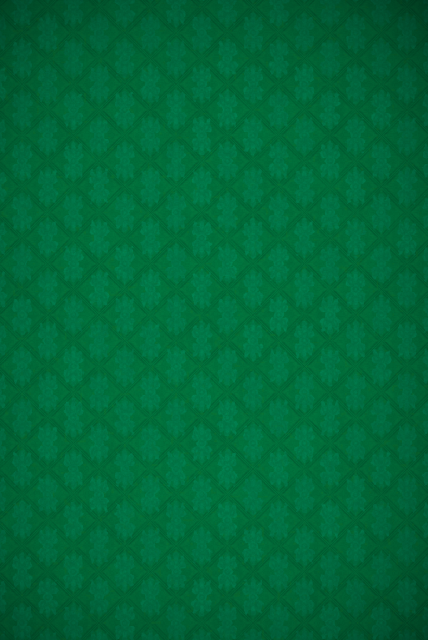
Give the GLSL for this pattern, as a WebGL 2 fragment shader.

```glsl
#version 300 es
precision highp float;
// Green damask wallpaper: two-lobed leafy motifs on a diamond lattice.
// Rotated unit cells hold the motifs; petals are ellipse distances, and
// noise, flecks and a vignette give the printed cloth its wear.

uniform vec2 u_resolution;
out vec4 fragColor;

float hash(vec2 p) {
  return fract(sin(dot(p, vec2(127.1, 311.7))) * 43758.545);
}

float noise(vec2 p) {
  vec2 i = floor(p), f = fract(p);
  f = f * f * (3.0 - 2.0 * f);
  return mix(mix(hash(i), hash(i + vec2(1, 0)), f.x),
             mix(hash(i + vec2(0, 1)), hash(i + vec2(1, 1)), f.x), f.y);
}

// Approximate distance to an ellipse tilted by an angle
float petal(vec2 p, vec2 center, vec2 radii, float angle) {
  float c = cos(angle), s = sin(angle);
  p = mat2(c, -s, s, c) * (p - center);
  return (length(p / radii) - 1.0) * min(radii.x, radii.y);
}

// Upper and lower lobes, each a heart of leaves with a pointed crown
float motifShape(vec2 p) {
  p = abs(p);
  float d = petal(p, vec2(0.07, 0.15), vec2(0.105, 0.10), 0.0);
  d = min(d, petal(p, vec2(0.115, 0.215), vec2(0.04, 0.105), -0.25));
  d = min(d, petal(p, vec2(0.0, 0.27), vec2(0.055, 0.10), 0.0));
  d = min(d, petal(p, vec2(0.14, 0.11), vec2(0.045, 0.06), -0.7));
  return min(d, petal(p, vec2(0.0), vec2(0.10, 0.12), 0.0));
}

// Veins between the leaves and a small ring at the waist
float motifVeins(vec2 p) {
  p = abs(p);
  float d = abs(petal(p, vec2(0.0, 0.23), vec2(0.06, 0.10), 0.0));
  d = min(d, abs(petal(p, vec2(0.095, 0.15), vec2(0.035, 0.07), -0.4)));
  return min(d, abs(length(p) - 0.045));
}

void main() {
  vec2 uv = gl_FragCoord.xy / u_resolution;
  vec2 p = gl_FragCoord.xy / u_resolution.x;
  vec2 q = p * 8.34 - vec2(0.431, 0.332);
  float aa = 8.34 / u_resolution.x;

  // Diamond cells: lattice edges lie at half units of the diagonals
  vec2 diagonal = vec2(q.x + q.y, q.x - q.y);
  vec2 cell = floor(diagonal + 0.5);
  vec2 f = diagonal - cell;
  vec2 local = 0.5 * vec2(f.x + f.y, f.x - f.y);
  float cellRandom = hash(cell + 7.3);

  // Ground with soft blotches
  vec3 color = vec3(0.0, 0.432, 0.229);
  color *= 0.97 + 0.06 * noise(q * 2.3);

  // Double lattice lines, broken by wear
  vec2 edge = 0.5 - abs(f);
  float edgeDist = min(edge.x, edge.y);
  float lineDist = min(abs(edgeDist - 0.055), edgeDist + 0.012);
  float wear = 0.45 + 0.55 * noise(q * 6.0 + 31.0);
  float lattice = 1.0 - smoothstep(0.012 - aa * 0.3, 0.016 + aa, lineDist);
  color = mix(color, vec3(0.003, 0.365, 0.193), 0.75 * lattice * wear);

  // Small sprigs in the side corners and at the tips of each diamond
  vec2 m = abs(local);
  float sprig = petal(m, vec2(0.31, 0.06), vec2(0.022, 0.065), 0.7);
  sprig = min(sprig, petal(m, vec2(0.40, 0.0), vec2(0.05, 0.02), 0.0));
  sprig = min(sprig, petal(m, vec2(0.0, 0.43), vec2(0.022, 0.04), 0.0));
  float sprigMask = 1.0 - smoothstep(-aa * 0.5, aa, sprig);
  color = mix(color, vec3(0.02, 0.455, 0.235), 0.55 * sprigMask * wear);

  // Motif with ragged outline, differing a little from cell to cell
  float ragged = 0.035 * (noise(local * 24.0 + cell * 17.0) - 0.5);
  float d = motifShape(local) + ragged;
  float motif = 1.0 - smoothstep(-aa * 0.8, aa * 0.8, d);
  vec3 motifColor = vec3(0.005, 0.482, 0.302) * (0.97 + 0.05 * cellRandom);
  motifColor *= 0.96 + 0.08 * noise(local * 17.0 + cell * 5.0);
  float veins = 1.0 - smoothstep(0.004, 0.012 + aa, motifVeins(local) + ragged * 0.4);
  motifColor = mix(motifColor, vec3(0.005, 0.435, 0.25), 0.55 * veins);
  color = mix(color, motifColor, 0.9 * motif);

  // Olive flecks and fine weave grain
  float fleck = smoothstep(0.80, 0.95, noise(q * 13.0 + 57.0));
  color = mix(color, vec3(0.045, 0.445, 0.18), 0.45 * fleck * (1.0 - 0.6 * motif));
  color *= 0.975 + 0.05 * hash(floor(p * 342.0));
  color *= 0.98 + 0.04 * noise(p * 110.0);

  // Vignette, strongest along the top and bottom and in the corners
  vec2 c = abs(uv - vec2(0.47, 0.49)) * 2.0;
  float shade = 0.14 * pow(c.x, 3.0) + 0.20 * pow(c.y, 4.0)
              + 0.09 * c.x * c.x * c.y * c.y;
  color *= 1.015 - shade;

  fragColor = vec4(clamp(color, 0.0, 1.0), 1.0);
}
```
